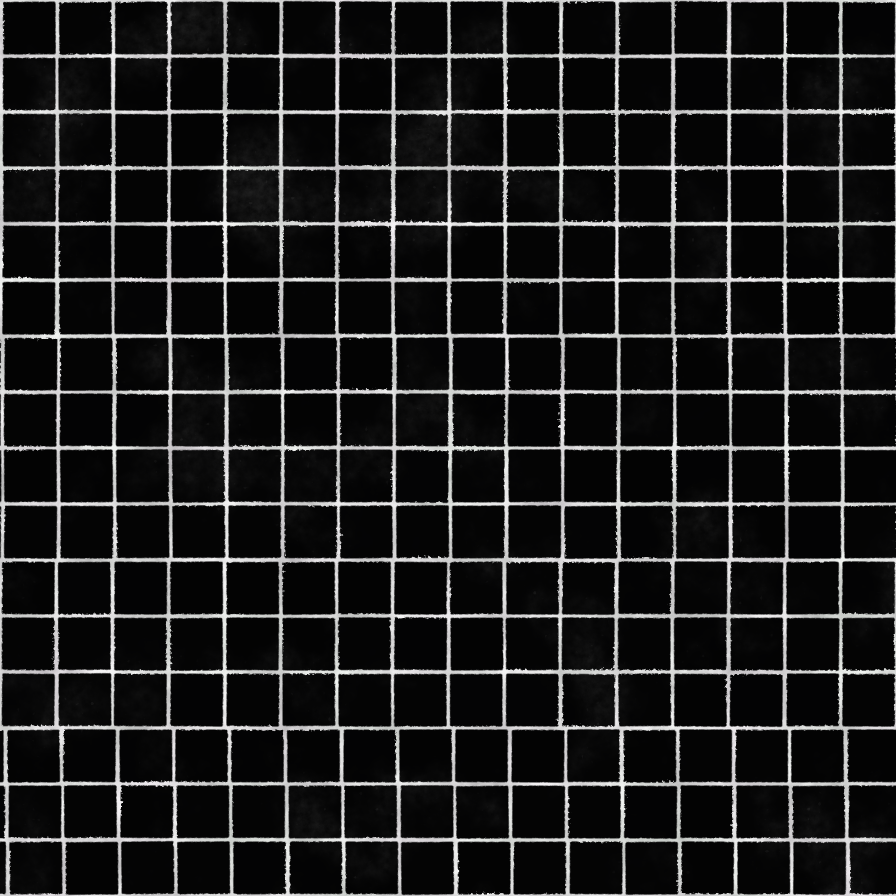
This texture is drawn by a three.js fragment shader. Its source:

```glsl
varying vec2 vUv;

const float TILES = 16.0;
const float GAP = 0.029;          // half joint width, in tiles
const float CORNER = 0.035;
const float SOFTNESS = 0.018;
const float JITTER = 0.007;       // tile placement error
const float TILT = 0.022;         // tile rotation range, radians
const float CHIP_DEPTH = 0.065;
const float CHIP_SCALE = 17.0;
const float SMUDGE_SCALE = 7.0;
const float SMUDGE_STRENGTH = 0.075;
const vec2 HAZE_CENTER = vec2(0.36, 0.78);
const float HAZE_RADIUS = 0.19;
const vec3 TILE_COLOR = vec3(0.014, 0.014, 0.015);
const vec3 SMUDGE_TINT = vec3(1.0, 1.0, 0.99);
const vec3 GROUT_DARK = vec3(0.73, 0.73, 0.73);
const vec3 GROUT_LIGHT = vec3(0.95, 0.95, 0.95);

float hash(vec2 p) {
  vec3 q = fract(vec3(p.xyx) * 0.1031);
  q += dot(q, q.yzx + 33.33);
  return fract((q.x + q.y) * q.z);
}

vec2 gradient(vec2 cell) {
  float angle = 6.28318 * hash(cell);
  return vec2(cos(angle), sin(angle));
}

float noise(vec2 p) {
  vec2 i = floor(p);
  vec2 f = p - i;
  vec2 u = f * f * f * (f * (f * 6.0 - 15.0) + 10.0);
  vec2 e = vec2(0.0, 1.0);
  float low = mix(dot(gradient(i), f), dot(gradient(i + e.yx), f - e.yx), u.x);
  float high = mix(dot(gradient(i + e.xy), f - e.xy), dot(gradient(i + e.yy), f - e.yy), u.x);
  return mix(low, high, u.y);
}

float fbm(vec2 p) {
  float sum = 0.0;
  float amplitude = 1.0;
  for (int i = 0; i < 5; i++) {
    sum += amplitude * noise(p);
    p = mat2(1.6, 1.2, -1.2, 1.6) * p + 17.3;
    amplitude *= 0.55;
  }
  return sum;
}

// Courses slide sideways in bands
float rowShift(float row) {
  if (row < 3.0) return 0.14 - 0.02 * row;
  if (row < 6.0) return 0.01;
  return row < 10.0 ? 0.045 : 0.02;
}

// Signed distance to a slightly crooked tile with ragged sides
float tileDistance(vec2 p, vec2 cell, vec2 grid) {
  vec2 offset = vec2(hash(cell + 3.1), hash(cell + 8.7)) - 0.5;
  float tilt = (hash(cell + 21.4) - 0.5) * TILT;
  p += 2.0 * JITTER * offset + tilt * vec2(-p.y, p.x);

  vec2 q = abs(p) - (0.5 - GAP - CORNER);
  float d = length(max(q, 0.0)) + min(max(q.x, q.y), 0.0) - CORNER;

  float side = q.x > q.y ? sign(p.x) : 2.0 * sign(p.y);
  float ragged = hash(cell + 7.3 * side + 50.0);
  ragged *= ragged * smoothstep(-0.5, 0.3, noise(grid * 1.7 + 4.0));
  float chips = noise(grid * CHIP_SCALE) + 0.5 * noise(grid * CHIP_SCALE * 2.3);
  return d + CHIP_DEPTH * (0.15 + ragged) * max(chips + 0.12, 0.0);
}

void main() {
  vec2 grid = vUv * TILES;
  grid.x -= rowShift(floor(grid.y));
  vec2 cell = floor(grid);
  vec2 local = grid - cell - 0.5;

  // Dusty smudges, broken up by tile and by fine grain
  vec2 haze = (vUv - HAZE_CENTER) / HAZE_RADIUS;
  float cloud = fbm(vUv * SMUDGE_SCALE + 0.06 * hash(cell + 90.0));
  cloud += 0.28 * exp(-dot(haze, haze)) + 0.14 * (hash(cell + 61.0) - 0.5);
  float grain = fbm(vUv * 95.0);
  float smudge = smoothstep(0.05, 0.9, cloud) * clamp(0.8 + 0.7 * grain, 0.2, 1.5);
  float speck = 0.05 * smoothstep(0.42, 0.6, noise(vUv * 170.0)) * smoothstep(0.0, 0.5, cloud);
  vec3 tile = TILE_COLOR * (0.8 + 0.4 * hash(cell + 33.0));
  tile += SMUDGE_TINT * (SMUDGE_STRENGTH * smudge + speck);

  // Pale grout with uneven whiteness and a faint tint
  float whiteness = 0.55 + 0.7 * fbm(vUv * 14.0 + 40.0) + 0.25 * grain;
  vec3 grout = mix(GROUT_DARK, GROUT_LIGHT, clamp(whiteness, 0.0, 1.0));
  grout += vec3(0.015, -0.015, 0.015) * noise(vUv * 9.0 + 70.0);

  float d = tileDistance(local, cell, grid);
  gl_FragColor = vec4(mix(tile, grout, smoothstep(-SOFTNESS, SOFTNESS, d)), 1.0);
}
```
